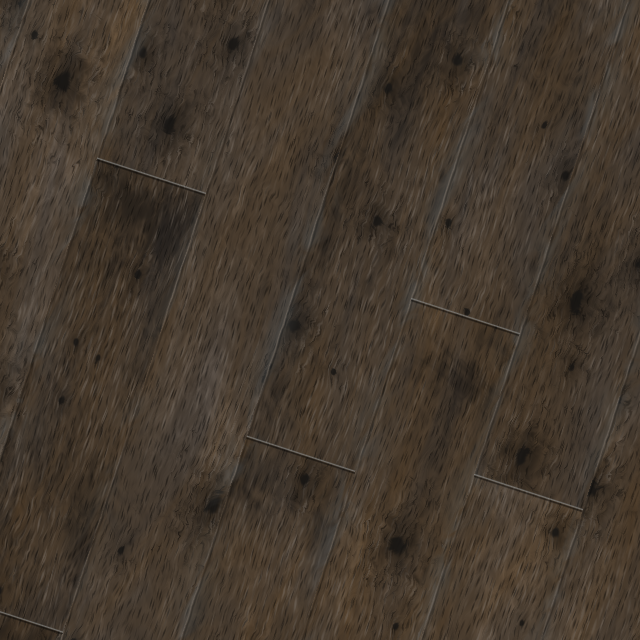
Reproduce this texture procedurally as a Shadertoy shader.

```glsl
#define TILT 0.314
#define PLANK_WIDTH 0.1783
#define FIRST_SEAM 0.090
#define LONG_BOARD 1.20
#define SHORT_BOARD 0.721
#define LINE_HALF 0.0008
#define DARK_WOOD vec3(0.155, 0.135, 0.115)
#define MID_WOOD vec3(0.272, 0.229, 0.182)
#define LIGHT_WOOD vec3(0.42, 0.365, 0.305)
#define GREY_WEAR vec3(0.31, 0.32, 0.32)
#define FLECK_COLOR vec3(0.45, 0.41, 0.37)
#define JOINT_COLOR vec3(0.50, 0.50, 0.49)

// Per row: height of a joint, tone below it, tone above it
const vec3 ROWS[7] = vec3[7](
    vec3(0.200, 0.10, 0.28), vec3(0.763, -0.45, -0.08),
    vec3(0.000, 0.20, 0.22), vec3(0.422, 0.02, -0.28),
    vec3(0.706, 0.05, -0.12), vec3(0.475, 0.32, -0.10),
    vec3(0.200, 0.10, 0.12));

vec2 hash22(vec2 p) {
    vec3 q = fract(p.xyx * vec3(0.1031, 0.1030, 0.0973));
    q += dot(q, q.yzx + 33.33);
    return fract((q.xx + q.yz) * q.zy);
}

// Layered, warped sines, roughly -1 to 1
float waves(vec2 p) {
    float sum = 0.0, amp = 0.6;
    for (int i = 0; i < 5; i++) {
        p = mat2(0.8, -0.6, 0.6, 0.8) * p * 1.6 + sin(p.yx * 1.2 + float(i) * 1.7);
        sum += amp * sin(p.x) * cos(p.y);
        amp *= 0.68;
    }
    return sum;
}

// Short slivers, one in each jittered cell
float flecks(vec2 p) {
    vec2 cell = floor(p);
    float best = 0.0;
    for (int y = -1; y <= 1; y++)
    for (int x = -1; x <= 1; x++) {
        vec2 id = cell + vec2(x, y);
        vec2 d = (p - id - hash22(id)) * vec2(3.0, 1.4);
        best = max(best, hash22(id + 71.0).x * (1.0 - smoothstep(0.1, 1.0, length(d))));
    }
    return best;
}

// Scattered knots: x = core, y = soft halo
vec2 knots(vec2 p) {
    vec2 spacing = vec2(0.10, 0.13);
    vec2 cell = floor(p / spacing), sum = vec2(0.0);
    for (int y = -1; y <= 1; y++)
    for (int x = -1; x <= 1; x++) {
        vec2 id = cell + vec2(x, y);
        vec2 h = hash22(id + 19.0);
        vec2 d = p - (id + hash22(id)) * spacing;
        float radius = mix(0.006, 0.017, h.y * h.y * h.y);
        float r = length(d * vec2(1.1, 0.75)) / radius;
        r *= 1.0 + 0.5 * waves(d * 75.0 + id);
        vec2 shade = vec2(1.0 - smoothstep(0.4, 1.0, r), exp(-r * r * 0.16) * (0.2 + 0.7 * h.y));
        sum += step(0.55, h.x) * shade;
    }
    return min(sum, 1.0);
}

float line(float d, float halfWidth, float px) {
    return 1.0 - smoothstep(halfWidth - px, halfWidth + px, abs(d));
}

void mainImage(out vec4 fragColor, in vec2 fragCoord) {
    float px = 1.0 / iResolution.y;
    vec2 p = fragCoord * px;
    float c = cos(TILT), s = sin(TILT);
    vec2 wood = vec2(c * p.x - s * p.y, s * p.x + c * p.y);

    // Board arrangement
    float across = (wood.x - FIRST_SEAM) / PLANK_WIDTH;
    float row = floor(across);
    vec3 board = ROWS[int(clamp(row + 2.0, 0.0, 6.0))];
    float boardLength = row == -1.0 ? SHORT_BOARD : LONG_BOARD;
    float along = (wood.y - board.x) / boardLength;
    float piece = floor(along);
    float seamDist = (fract(across + 0.5) - 0.5) * PLANK_WIDTH;
    float jointDist = (fract(along + 0.5) - 0.5) * boardLength;
    vec2 boardHash = hash22(vec2(row, piece) + 40.0);
    vec2 q = wood + vec2(row, piece) * vec2(3.7, 5.3) + 30.0;

    // Grain bends around the knots
    vec2 knot = knots(q);
    vec2 g = q + vec2(0.012 * knot.y + 0.004 * waves(q * vec2(16.0, 8.0)), 0.0);
    float cloud = waves(q * vec2(9.0, 4.0));
    float streak = waves(g * vec2(60.0, 8.0));
    float fine = waves(g * vec2(120.0, 50.0));
    float bands = sin(g.x * 420.0 + 3.0 * cloud + 2.0 * streak);

    // Wood tone, with smoky stains near board ends
    float tone = piece < 0.0 ? board.y : board.z;
    tone += 0.36 * cloud + 0.26 * streak + 0.30 * fine + 0.08 * bands;
    float endDist = ((1.0 - fract(along)) * boardLength - 0.08) / 0.06;
    float smoke = exp(-endDist * endDist) * smoothstep(-0.7, 0.6, waves(q * 12.0));
    tone -= smoke * (0.4 + 0.6 * boardHash.x);
    float t = 0.5 + 0.5 * tone;
    vec3 color = mix(DARK_WOOD, MID_WOOD, smoothstep(-0.15, 0.55, t));
    color = mix(color, LIGHT_WOOD, smoothstep(0.45, 1.25, t));
    float warmth = (piece < 0.0 ? 0.55 : 0.25) + 0.3 * boardHash.y;
    warmth += 0.45 * waves(q.yx * vec2(5.0, 22.0) + 4.0);
    color *= mix(vec3(0.97, 1.0, 1.08), vec3(1.08, 1.0, 0.88), warmth);

    // Pale flecks, dark pores and knots
    float pale = flecks(g * vec2(135.0, 34.0)) * smoothstep(-0.8, 0.7, cloud + streak);
    color = mix(color, FLECK_COLOR, 0.58 * pale);
    color *= 1.0 - 0.40 * flecks(g * vec2(170.0, 52.0) + 13.0);
    color *= 1.0 - 0.45 * knot.y;
    color = mix(color, vec3(0.08, 0.075, 0.07), 0.8 * knot.x);

    // Worn seams and bright end joints
    float seamHash = hash22(vec2(floor(across + 0.5), 8.0) + 20.0).x;
    float patchy = smoothstep(-0.5, 0.7, waves(wood * vec2(30.0, 14.0)));
    float wear = exp(-abs(seamDist) / 0.016) * patchy;
    color = mix(color, GREY_WEAR, wear * (0.25 + 0.35 * seamHash));
    float edge = seamDist + 0.0007 * waves(wood * 45.0);
    color *= 1.0 - 0.25 * line(edge - 0.003, 0.0012, px);
    color = mix(color, FLECK_COLOR, line(edge, LINE_HALF, px) * (0.15 + 0.6 * patchy));
    color *= 1.0 - 0.5 * line(jointDist + 0.0028, 0.0012, px);
    color = mix(color, JOINT_COLOR, 0.9 * line(jointDist, LINE_HALF, px));
    fragColor = vec4(color, 1.0);
}
```
